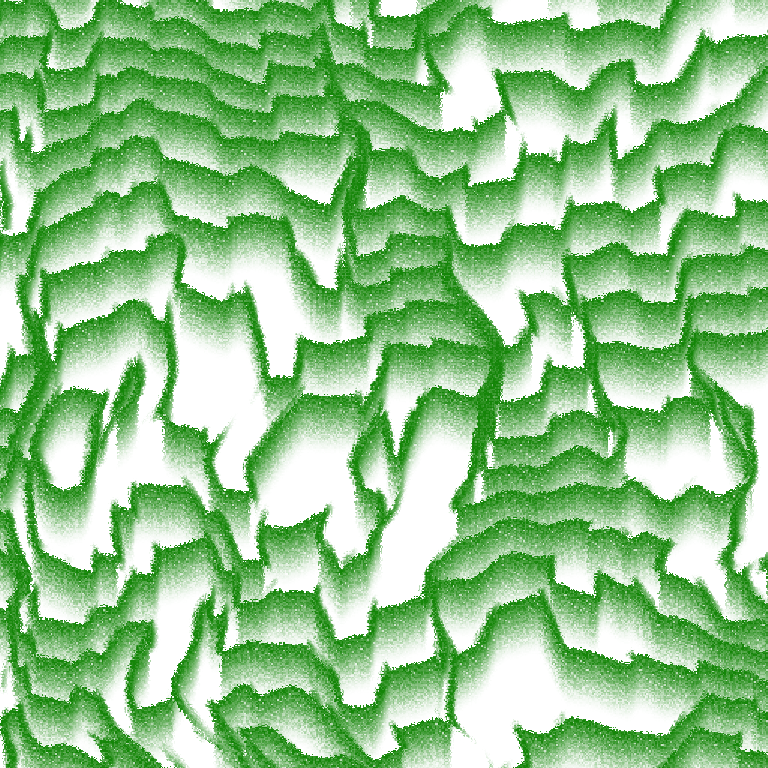
Reproduce this pattern procedurally as a WebGL 1 fragment shader.

```glsl
precision highp float;
// Folded green ridges that fade downward into white like sprayed sand.
// Ridges are level lines of a terraced, sideways-warped height field; each point
// is shaded by its distance to the nearest ridge above, then broken up by grain.
uniform vec2 u_resolution;

float hash(vec2 p) {
  return fract(sin(dot(p, vec2(127.1, 311.7))) * 43758.5453);
}

// Value noise; a small halfWidth turns its horizontal blends into steep walls.
float noise(vec2 p, float halfWidth) {
  vec2 cell = floor(p), f = p - cell;
  float u = smoothstep(0.5 - halfWidth, 0.5 + halfWidth, f.x);
  float v = f.y * f.y * (3.0 - 2.0 * f.y);
  float low = mix(hash(cell), hash(cell + vec2(1.0, 0.0)), u);
  float high = mix(hash(cell + vec2(0.0, 1.0)), hash(cell + vec2(1.0, 1.0)), u);
  return mix(low, high, v);
}

// Height in ridge units: a ridge runs wherever it passes a whole number.
float height(vec2 p) {
  vec2 q = p;
  q.x += 0.14 * (noise(p * vec2(3.0, 7.0) + 5.3, 0.5) - 0.5);
  q.x += 0.02 * (noise(p * vec2(9.0, 21.0) + 31.7, 0.5) - 0.5);
  float h = 13.0 * p.y;
  h += 2.6 * noise(q * vec2(7.0, 3.6) + 11.2, 0.09);
  h += 1.3 * noise(q * vec2(13.0, 5.0) + 47.6, 0.14);
  h += 2.2 * noise(p * vec2(3.5, 2.5) + 71.4, 0.5);
  h += 0.55 * noise(p * vec2(21.0, 9.0) + 93.1, 0.5);
  return h;
}

// Vertical distance up to the first ridge, capped at 0.1.
float distanceToRidgeAbove(vec2 p, float start) {
  const float stride = 0.005;
  float below = start;
  for (int i = 0; i < 20; i++) {
    float above = height(p + vec2(0.0, stride * float(i + 1)));
    if (floor(above) != floor(below)) {
      float level = floor(max(above, below));
      return stride * (float(i) + clamp((level - below) / (above - below), 0.0, 1.0));
    }
    below = above;
  }
  return 0.1;
}

// Dark stroke along the steep parts of a ridge.
float wallStroke(vec2 p, float h) {
  const float e = 0.0015;
  vec2 slope = vec2(height(p + vec2(e, 0.0)) - h, height(p + vec2(0.0, e)) - h) / e;
  float steepness = length(slope) + 0.001;
  float dist = abs(h - floor(h + 0.5)) / steepness;
  float upright = smoothstep(0.5, 0.9, abs(slope.x) / steepness);
  return upright * (1.0 - smoothstep(0.003, 0.012, dist));
}

void main() {
  vec2 p = gl_FragCoord.xy / u_resolution.y;

  // Grain has a fixed size on the canvas and also frays the ridge edges.
  vec2 grainCell = floor(p * 512.0);
  float grain = hash(grainCell);
  float fleck = hash(grainCell + 613.0);
  p += 0.005 * (vec2(grain, hash(grainCell + 229.0)) - 0.5);

  // Paint is dense below each ridge and thins out downward.
  float h = height(p);
  float d = distanceToRidgeAbove(p, h);
  float fade = 1.0 - smoothstep(-0.012, 0.078, d);
  float paint = max(fade, 0.95 * wallStroke(p, h));

  // Uneven spray, with pale flecks away from the densest edge.
  float cover = paint + 0.32 * (grain - 0.5) * smoothstep(0.0, 0.25, paint);
  float fleckAmount = smoothstep(0.91, 0.98, fleck) * (1.0 - 0.8 * smoothstep(0.85, 1.0, paint));
  cover = clamp(cover, 0.0, 1.0) * (1.0 - 0.65 * fleckAmount);

  vec3 paper = vec3(1.0);
  vec3 green = vec3(0.08, 0.52, 0.03);
  gl_FragColor = vec4(mix(paper, green, cover), 1.0);
}
```
